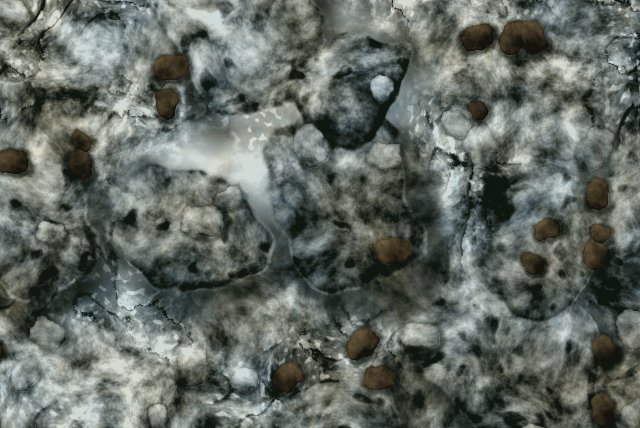
Give the GLSL for this texture, as a Shadertoy shader.

```glsl
// Shallow sea bed: weathered boulders, coral knobs and rubble around a pale drift of sand.

vec2 hash2(vec2 cell) {
    vec3 q = fract(cell.xyx * vec3(0.1031, 0.1030, 0.0973));
    q += dot(q, q.yzx + 33.33);
    return fract((q.xx + q.yz) * q.zy);
}

mat2 rotation(float a) {
    return mat2(cos(a), sin(a), -sin(a), cos(a));
}

float corner(vec2 cell, vec2 offset) {
    float a = 6.2832 * hash2(cell).x;
    return dot(vec2(cos(a), sin(a)), offset);
}

float gradientNoise(vec2 p) {
    vec2 i = floor(p), f = p - i;
    vec2 u = f * f * f * (f * (f * 6.0 - 15.0) + 10.0);
    vec2 e = vec2(1.0, 0.0);
    return mix(mix(corner(i, f), corner(i + e, f - e), u.x),
               mix(corner(i + e.yx, f - e.yx), corner(i + 1.0, f - 1.0), u.x), u.y);
}

float fbm(vec2 p, int octaves) {
    float sum = 0.0, gain = 1.0;
    for (int k = 0; k < octaves; k++) {
        sum += gain * gradientNoise(p);
        p = rotation(0.6) * p * 2.03 + 7.3;
        gain *= 0.64;
    }
    return sum;
}

vec2 wobble(vec2 p) {
    return vec2(gradientNoise(p), gradientNoise(p + 31.7));
}

// Scattered stones: x cover, y shading, z shadow on the ground, w random id
vec4 stones(vec2 p, float size, float chance, float clumping, float seed) {
    vec2 q = p / size;
    q += 0.13 * wobble(q * 2.7 + seed) + 0.04 * wobble(q * 8.0);
    vec4 top = vec4(0.0);
    for (int j = -1; j <= 1; j++)
    for (int i = -1; i <= 1; i++) {
        vec2 cell = floor(q) + vec2(i, j);
        vec2 place = hash2(cell + seed), look = hash2(cell + seed + 71.0);
        if (look.x > chance + clumping * gradientNoise(cell * size * 4.0 + seed)) continue;

        vec2 off = q - cell - 0.5 - 0.5 * (place - 0.5);
        vec2 s = rotation(3.14 * look.y) * off / (mix(0.31, 0.52, place.y) * vec2(1.15, 0.85));
        float r = pow(dot(pow(abs(s), vec2(2.6)), vec2(1.0)), 1.0 / 2.6);

        float cover = smoothstep(1.04, 0.95, r);
        float fall = dot(off / (length(off) + 0.001), vec2(0.5, -0.85));
        float shadow = smoothstep(1.45, 0.95, r - 0.2 * fall);
        float shade = -fall * r * 0.8 - 0.7 * smoothstep(0.78, 1.02, r);
        top.z = max(top.z, shadow) * (1.0 - cover);
        top.xyw = mix(top.xyw, vec3(1.0, shade, place.x), cover);
        top.x = max(top.x, cover);
    }
    return top;
}

void mainImage(out vec4 fragColor, in vec2 fragCoord) {
    vec2 p = fragCoord / iResolution.y;
    vec2 bent = p + 0.035 * wobble(p * 6.0);
    float broad = fbm(bent * 3.2, 3);
    float rough = fbm(bent * 15.0, 5);
    float fine = gradientNoise(bent * 62.0);
    float patches = gradientNoise(p * 4.3 + 19.0);

    // Pale sand drift, lying diagonally
    vec2 along = rotation(-0.75) * (p - vec2(0.6, 0.63)) / vec2(0.42, 0.18);
    float drift = smoothstep(1.25, 0.35, length(along) + 0.8 * broad + 0.3 * rough);

    // Ground with crevices, hollows and bright rubble
    float tone = 0.5 + 0.25 * broad + mix(0.5, 0.2, drift) * rough + 0.3 * drift;
    float crack = smoothstep(0.09, 0.0, abs(gradientNoise(bent * 11.0 + 0.25 * rough)));
    tone -= 0.32 * crack * smoothstep(-0.2, 0.3, patches) * (1.0 - drift);
    tone -= 0.3 * smoothstep(0.05, 0.5, gradientNoise(bent * 4.5 + 9.0)) * (1.0 - drift);
    tone += 0.3 * smoothstep(0.1, 0.38, fine) * smoothstep(-0.1, 0.3, patches);

    // Boulders with pitted, mottled faces
    vec4 boulder = stones(p + 0.13, 0.4, 0.58, 0.0, 5.0);
    tone *= 1.0 - 0.62 * boulder.z * (1.0 - 0.5 * drift);
    float face = 0.43 + 0.22 * boulder.y + 0.4 * rough + 0.14 * broad + 0.16 * (boulder.w - 0.5);
    face -= 0.28 * smoothstep(0.2, 0.45, gradientNoise(bent * 24.0 + 4.0));
    tone = mix(tone, face, boulder.x);

    // Small pale knobs
    vec4 knob = stones(p, 0.085, 0.08, 0.75, 43.0);
    tone *= 1.0 - 0.45 * knob.z;
    tone = mix(tone, 0.48 + 0.24 * knob.y + 0.35 * rough, knob.x * 0.85);

    // Dark brown coral heads in clumps
    vec4 coral = stones(p, 0.072, -0.06, 0.95, 87.0);
    tone *= 1.0 - 0.55 * coral.z;
    tone = mix(tone, 0.2 + 0.13 * coral.y + 0.16 * rough, coral.x);

    // Rippled light from the surface
    float ripple = 1.0 - abs(gradientNoise(bent * vec2(2.2, 4.0) + 2.6));
    tone += 0.16 * pow(ripple, 14.0) * (1.0 - coral.x) * smoothstep(0.15, 0.5, tone);

    // Green-grey water tint, algae and brown coral
    tone = clamp(tone, 0.07, 0.84);
    vec3 color = tone + vec3(-0.013, 0.016, -0.009);
    float warmth = gradientNoise(p * 5.0 + 50.0) + 0.4 * gradientNoise(bent * 30.0) - 0.2 * drift;
    color += warmth * vec3(0.055, 0.005, -0.06) * smoothstep(0.05, 0.3, tone);
    color = mix(color, tone * vec3(1.2, 0.98, 0.62), 0.85 * coral.x);
    fragColor = vec4(clamp(color, 0.0, 1.0), 1.0);
}
```
